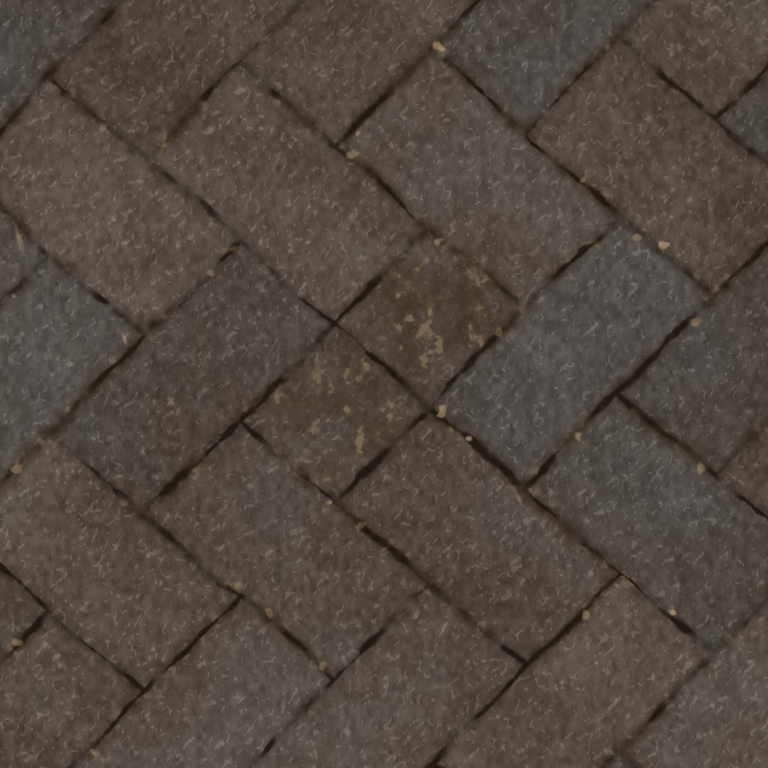
This texture is drawn by a WebGL 1 fragment shader. Its source:

```glsl
precision highp float;
uniform vec2 u_resolution;

// Herringbone layout: grid steps along each brick direction, in canvas units
const vec2 ORIGIN = vec2(0.560, 0.935);
const vec2 STEP_DOWN = vec2(0.1237, -0.1074);
const vec2 STEP_UP = vec2(0.1237, 0.1243);
const float UNIT = 0.168;
const float CORNER = 0.03;
const float WOBBLE = 0.10;
const vec3 CUT_BRICK = vec3(-2.0, 0.0, 1.0);

// Joints and wear
const float JOINT = 0.0048;
const float RAGGED = 0.0075;
const float DIRT_REACH = 0.020;
const float TONE_RANGE = 0.040;
const float GRAIN = 0.15;
const float FLECK = 0.10;

const vec3 BROWN = vec3(0.330, 0.290, 0.257);
const vec3 SLATE = vec3(0.296, 0.276, 0.258);
const vec3 SOIL = vec3(0.275, 0.225, 0.170);
const vec3 GAP = vec3(0.150, 0.115, 0.080);
const vec3 STRAW = vec3(0.540, 0.465, 0.360);

struct Brick {
  vec3 id;
  float edge; // distance inward from the brick's outline
};

float hash(vec2 p) {
  return fract(sin(dot(p, vec2(127.1, 311.7))) * 43758.5453);
}

float noise(vec2 p) {
  vec2 i = floor(p), f = fract(p);
  f = f * f * (3.0 - 2.0 * f);
  return mix(mix(hash(i), hash(i + vec2(1, 0)), f.x),
             mix(hash(i + vec2(0, 1)), hash(i + vec2(1, 1)), f.x), f.y);
}

// Octaves are turned so that no grid direction shows
float fbm(vec2 p) {
  float sum = 0.0, amp = 0.533;
  for (int i = 0; i < 4; i++) {
    sum += amp * noise(p);
    p = mat2(1.6, 1.2, -1.2, 1.6) * p + 17.3;
    amp *= 0.5;
  }
  return sum;
}

float cross2(vec2 a, vec2 b) { return a.x * b.y - a.y * b.x; }

Brick layBrick(vec2 uv) {
  vec2 p = uv - ORIGIN;
  vec2 q = vec2(cross2(p, STEP_UP), cross2(STEP_DOWN, p)) / cross2(STEP_DOWN, STEP_UP);
  q += WOBBLE * (vec2(fbm(uv * 11.0), fbm(uv * 11.0 + 31.0)) - 0.5);

  // Each row shifts by one unit and repeats every four
  float row = floor(q.y), v = fract(q.y);
  float shifted = q.x - row - 1.0;
  float group = floor(shifted / 4.0);
  float u = shifted - 4.0 * group;

  vec3 id = vec3(row, group, 0.0);
  vec2 local = vec2(u - 1.0, v - 0.5);
  if (u >= 2.0) {
    float lower = step(3.0, u);
    id = vec3(row + lower, group, 1.0);
    local = vec2(v - lower, u - 2.5 - lower);
  }
  vec2 halfSize = vec2(1.0, 0.5);
  if (distance(id, CUT_BRICK) < 0.5) {
    halfSize.x = 0.5;
    local.x = abs(local.x) - 0.5;
  }
  vec2 d = abs(local) - halfSize + CORNER;
  float outside = length(max(d, 0.0)) + min(max(d.x, d.y), 0.0) - CORNER;
  return Brick(id, -outside * UNIT);
}

// Pebbles and straw caught in the joints
float debris(vec2 uv, float cells, float slimness, float chance, float aa) {
  vec2 cell = floor(uv * cells);
  vec2 center = (cell + 0.3 + 0.4 * vec2(hash(cell + 3.1), hash(cell + 7.7))) / cells;
  float angle = 6.2832 * hash(cell + 11.3);
  vec2 axis = vec2(cos(angle), sin(angle));
  vec2 p = uv - center;
  p = vec2(dot(p, axis), cross2(axis, p) * slimness);
  float size = mix(0.07, 0.22, hash(cell + 19.9)) / cells;
  float shown = step(hash(cell + 5.5), chance) * step(layBrick(center).edge, 0.010);
  float reach = length(p) * mix(0.6, 1.5, noise(uv * 170.0));
  float soft = 1.5 * aa * slimness;
  return shown * mix(0.45, 1.0, hash(cell + 2.2)) * (1.0 - smoothstep(size - soft, size + soft, reach));
}

void main() {
  vec2 uv = gl_FragCoord.xy / u_resolution;
  float aa = 1.0 / min(u_resolution.x, u_resolution.y);
  Brick brick = layBrick(uv);
  float tone = hash(brick.id.xy + 23.0 * brick.id.z);
  float patches = fbm(uv * 9.0 + 40.0);
  float crumbs = fbm(uv * 75.0 + 5.0);

  // Brick face with mottling, grain and pale flecks
  float slate = smoothstep(0.45, 0.9, 0.6 * fract(tone * 7.3) + 0.6 * patches);
  vec3 color = mix(BROWN, SLATE, slate);
  color += TONE_RANGE * (tone - 0.5) + 0.09 * (patches - 0.5);
  color += GRAIN * (fbm(uv * vec2(135.0, 95.0)) - 0.5);
  vec2 fleckPos = mat2(0.94, 0.34, -0.34, 0.94) * uv * vec2(250.0, 170.0) + 3.0 * crumbs;
  color += FLECK * smoothstep(0.66, 0.98, noise(fleckPos));

  // Soil and crumbs along the edges and over the cut brick
  float cut = 1.0 - step(0.5, distance(brick.id, CUT_BRICK));
  float drift = fbm(uv * 21.0 + 5.0);
  float dirt = (1.0 - smoothstep(0.0, DIRT_REACH, brick.edge)) * smoothstep(0.32, 0.62, drift);
  dirt = max(dirt, cut * smoothstep(0.38, 0.66, 0.6 * drift + 0.4 * crumbs));
  color = mix(color, SOIL + 0.30 * (crumbs - 0.5), 0.7 * dirt);
  color = mix(color, STRAW, 0.55 * dirt * smoothstep(0.62, 0.76, crumbs));

  // Ragged dark joint, in places filled in
  float edge = max(brick.edge + RAGGED * (fbm(uv * 62.0 + 8.0) - 0.5), 0.0);
  float width = JOINT * mix(0.35, 1.35, noise(uv * 17.0 + 2.0));
  float gap = 1.0 - smoothstep(0.15 * width, width + aa, edge);
  float open = smoothstep(0.34, 0.62, fbm(uv * 27.0 + 60.0));
  color = mix(color, GAP, gap * mix(0.15, 1.0, open));
  color *= 1.0 - 0.12 * (1.0 - smoothstep(0.0, 0.013, edge));

  float pebble = debris(uv, 27.0, 1.4, 0.26, aa);
  float straw = debris(uv + 0.013, 15.0, 5.0, 0.16, aa);
  color = mix(color, STRAW * mix(0.7, 1.3, crumbs), max(pebble, 0.8 * straw));
  gl_FragColor = vec4(color, 1.0);
}
```
